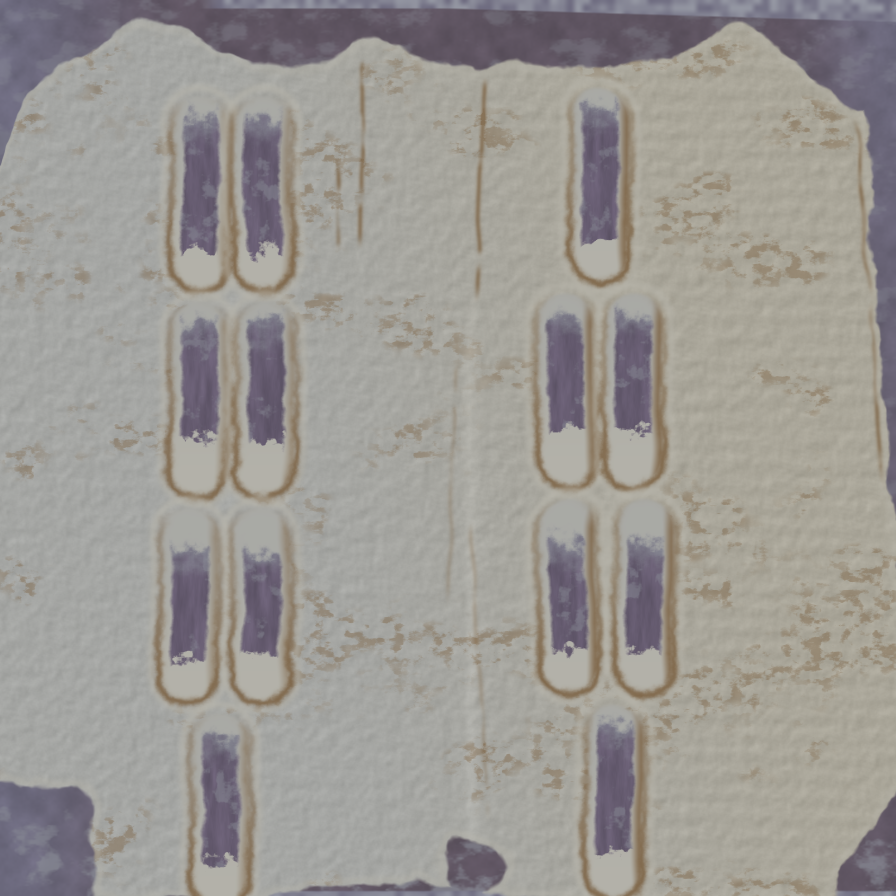
A WebGL 2 fragment shader for this texture:

```glsl
#version 300 es
precision highp float;
// A board coated with pale powder, with two columns of finger strokes wiped
// through to the dark surface. Capsule distances shape the strokes, an edge
// profile trims the coat, and value noise gives grain, crumbs and combing.

uniform vec2 u_resolution;
out vec4 fragColor;

const vec3 POWDER_COOL = vec3(0.645, 0.65, 0.64);
const vec3 POWDER_WARM = vec3(0.665, 0.65, 0.60);
const vec3 POWDER_LIGHT = vec3(0.72, 0.71, 0.67);
const vec3 BOARD = vec3(0.37, 0.33, 0.38);
const vec3 BOARD_BLUE = vec3(0.43, 0.42, 0.50);
const vec3 DUST = vec3(0.53, 0.54, 0.58);
const vec3 BARE = vec3(0.40, 0.36, 0.44);
const vec3 SHADOW = vec3(0.49, 0.39, 0.27);

// Per row: pair centres, half gaps (0 = single stroke), bare patch size
const vec4 LEFT_X = vec4(0.259, 0.259, 0.251, 0.247);
const vec4 RIGHT_X = vec4(0.669, 0.669, 0.677, 0.684);
const vec4 LEFT_GAP = vec4(0.035, 0.037, 0.04, 0);
const vec4 RIGHT_GAP = vec4(0, 0.037, 0.042, 0);
const vec4 PATCH_LIFT = vec4(0.015, 0.025, 0.006, 0.018);
const vec4 PATCH_HALF = vec4(0.08, 0.07, 0.064, 0.077);
const float FIRST_ROW = 0.784, ROW_STEP = 0.2295;
const float RADIUS = 0.032, HALF_LENGTH = 0.077;
const float COMB_COUNT = 43.0;

float hash(vec2 p) {
    return fract(sin(dot(p, vec2(127.1, 311.7))) * 43758.5);
}

float noise(vec2 p) {
    vec2 i = floor(p), f = fract(p);
    f = f * f * (3.0 - 2.0 * f);
    return mix(mix(hash(i), hash(i + vec2(1, 0)), f.x),
               mix(hash(i + vec2(0, 1)), hash(i + vec2(1, 1)), f.x), f.y);
}

float fbm(vec2 p) {
    float sum = 0.0, amp = 0.53;
    for (int i = 0; i < 4; i++) {
        sum += amp * noise(p);
        p = p * 2.03 + 17.3;
        amp *= 0.5;
    }
    return sum;
}

float bump(float x, float centre, float width) {
    float t = (x - centre) / width;
    return exp(-t * t);
}

// Thin, broken line running from a down to b
float crease(vec2 p, vec2 a, vec2 b) {
    float t = (p.y - a.y) / (b.y - a.y);
    float x = mix(a.x, b.x, t) + 0.008 * (noise(vec2(p.y * 25.0, a.x * 90.0)) - 0.5);
    float ends = smoothstep(0.0, 0.06, t) * smoothstep(1.0, 0.9, t);
    return ends * bump(p.x, x, 0.003) * smoothstep(0.15, 0.6, noise(p * vec2(60, 45)));
}

// Positive inside the coat, negative on the bare border
float coatDistance(vec2 p) {
    float down = 1.0 - p.y;
    float top = 0.073 - 0.052 * bump(p.x, 0.17, 0.07) - 0.045 * bump(p.x, 0.82, 0.06)
              - 0.03 * bump(p.x, 0.42, 0.045) + 0.11 * exp(-p.x / 0.03)
              + 0.05 * smoothstep(0.87, 0.96, p.x);
    float right = 0.045 - 0.075 * down + 0.1 * smoothstep(0.84, 1.0, down);
    float d = min(down - top, 1.0 - max(right, -0.03) - p.x);
    vec2 corner = p - vec2(0.065, 0.09);
    d = min(d, length(max(corner, 0.0)) + min(max(corner.x, corner.y), 0.0) - 0.035);
    d = min(d, length(p - vec2(0.527, 0.032)) - 0.033);
    d = min(d, p.y + 0.008 - 0.022 * bump(p.x, 0.45, 0.13));
    return d + 0.024 * (fbm(p * 28.0) - 0.5);
}

vec3 boardColor(vec2 p) {
    float blue = max(smoothstep(0.22, 0.0, p.x), smoothstep(0.86, 1.0, p.x) * p.y);
    vec3 c = mix(BOARD, BOARD_BLUE, blue) * (0.88 + 0.24 * fbm(p * 50.0));
    float dust = smoothstep(0.52, 0.75, fbm(p * vec2(38, 55)));
    c = mix(c, DUST, dust * (0.35 + 0.4 * smoothstep(0.2, 0.0, p.y)));
    // Speckled floor beyond the board
    float edge = 0.011 + 0.03 * max(p.x - 0.5, 0.0);
    float beyond = smoothstep(0.0, 0.003, max(p.y - 1.0 + edge, 0.007 - p.y));
    beyond *= smoothstep(0.22, 0.25, p.x);
    return mix(c, mix(BOARD_BLUE, DUST * 1.1, noise(p * 110.0)), beyond);
}

vec3 powderColor(vec2 p) {
    vec3 c = mix(POWDER_COOL, POWDER_WARM, smoothstep(0.22, 0.88, p.x + 0.25 * p.y - 0.13));
    c += 0.09 * (fbm(p * 95.0) - fbm(p * 95.0 + vec2(0.35, -0.35)));
    float comb = sin(6.2832 * (p.y * COMB_COUNT + 0.5 * noise(p * vec2(4, 9))));
    c += 0.01 * comb * mix(0.35, 1.0, smoothstep(0.5, 0.75, p.x));
    float crumbs = smoothstep(0.56, 0.72, fbm(p * vec2(9, 14) + 3.0))
                 * smoothstep(0.48, 0.7, fbm(p * vec2(90, 130)));
    float dark = crease(p, vec2(0.405, 0.935), vec2(0.402, 0.72))
        + crease(p, vec2(0.54, 0.915), vec2(0.532, 0.66))
        + crease(p, vec2(0.376, 0.83), vec2(0.38, 0.72))
        + crease(p, vec2(0.956, 0.87), vec2(0.986, 0.45))
        + 0.35 * crease(p, vec2(0.508, 0.63), vec2(0.503, 0.32))
        + 0.4 * crease(p, vec2(0.526, 0.42), vec2(0.546, 0.08));
    c = mix(c, SHADOW, min(0.45 * crumbs + 0.7 * dark, 0.8));
    return c + 0.04 * bump(p.x, 0.526, 0.008) * smoothstep(0.7, 0.6, p.y);
}

// One stroke: pale trough, rim shadow, then the bare patch
vec3 paintStroke(vec3 c, vec2 p, vec2 centre, int row, float column) {
    vec2 q = p - centre;
    if (abs(q.x) > 0.06 || abs(q.y) > 0.14) return c;
    q.x += 0.007 * (noise(vec2(p.y * 22.0, centre.x * 60.0)) - 0.5);
    float rough = fbm(p * 85.0) - 0.5;
    float d = length(vec2(q.x, q.y - clamp(q.y, -HALF_LENGTH, HALF_LENGTH))) - RADIUS;
    float inside = smoothstep(0.002, -0.004, d), low = smoothstep(0.06, -0.09, q.y);
    float below = smoothstep(0.115, 0.07, q.y);
    c = mix(c, POWDER_LIGHT, 0.5 * bump(d, 0.009, 0.005));
    c = mix(c, mix(POWDER_COOL, POWDER_LIGHT, 0.25 + 0.5 * low), inside);
    c = mix(c, SHADOW, bump(d + 0.008 * rough, 0.001, 0.0045) * below * (0.4 + 0.45 * low));
    float wall = smoothstep(0.55, 0.9, q.x / RADIUS) * inside * below;
    c = mix(c, SHADOW, wall * (0.35 + 0.4 * column));
    float y = q.y - PATCH_LIFT[row];
    float across = smoothstep(0.023, 0.017, abs(q.x) + 0.006 * rough);
    float bottom = smoothstep(-0.003, 0.003, y + PATCH_HALF[row] + 0.035 * rough);
    float fade = smoothstep(0.004, -0.045, y - PATCH_HALF[row] + 0.04 * rough);
    vec3 bare = mix(DUST, BARE * (0.85 + 0.3 * fbm(p * vec2(150, 30))), fade);
    bare = mix(bare, DUST, 0.5 * smoothstep(0.58, 0.75, fbm(p * 65.0 + 9.0)));
    return mix(c, bare, across * bottom * smoothstep(0.0, 0.4, fade));
}

void main() {
    vec2 p = gl_FragCoord.xy / u_resolution;
    float coat = coatDistance(p);
    vec3 c = mix(boardColor(p), powderColor(p), smoothstep(-0.002, 0.003, coat));
    c = mix(c, POWDER_LIGHT, 0.35 * bump(coat, 0.006, 0.005));
    for (int i = 0; i < 8; i++) {
        int row = i % 4;
        float column = float(i / 4);
        vec2 gap = vec2(mix(LEFT_GAP, RIGHT_GAP, column)[row], 0);
        vec2 centre = vec2(mix(LEFT_X, RIGHT_X, column)[row],
                           FIRST_ROW + 0.01 * column - ROW_STEP * float(row));
        c = paintStroke(c, p, centre - gap, row, column);
        if (gap.x > 0.0) c = paintStroke(c, p, centre + gap, row, column);
    }
    fragColor = vec4(c, 1);
}
```
